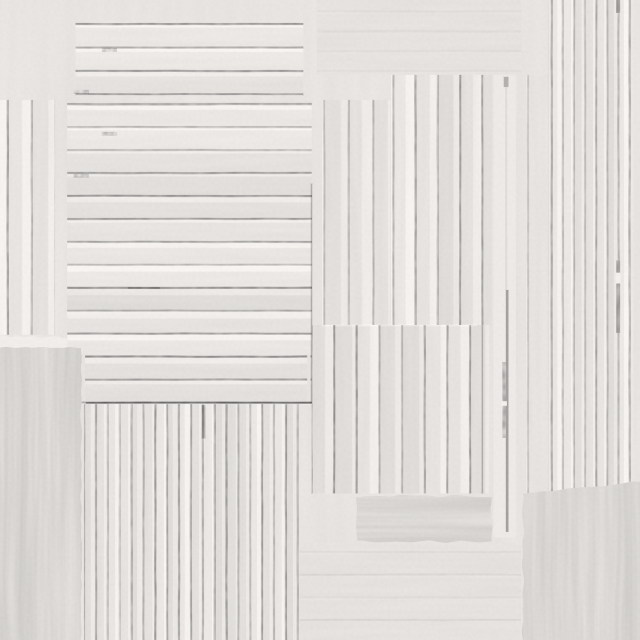
This texture is drawn by a three.js fragment shader. Its source:

```glsl
// A pale relief of whitewashed slat panels, some upright and some level,
// patched with grey wood. Each panel is a masked box holding a repeated
// groove with hashed tone and depth; gradient noise adds grain and wear.
varying vec2 vUv;

float hash(float n) {
  return fract(sin(n * 12.9898 + 4.1) * 4375.85);
}

vec2 gradient(vec2 cell) {
  float angle = 6.2832 * hash(dot(cell, vec2(1.37, 7.91)));
  return vec2(cos(angle), sin(angle));
}

float noise(vec2 p) {
  vec2 i = floor(p), f = fract(p);
  vec2 w = f * f * f * (f * (f * 6.0 - 15.0) + 10.0);
  vec2 e = vec2(1.0, 0.0);
  float low = mix(dot(gradient(i), f), dot(gradient(i + e), f - e), w.x);
  float high = mix(dot(gradient(i + e.yx), f - e.yx), dot(gradient(i + 1.0), f - 1.0), w.x);
  return mix(low, high, w.y);
}

// Soft rectangle; area holds left, bottom, right, top.
float box(vec2 p, vec4 area) {
  vec2 d = min(p - area.xy, area.zw - p);
  return smoothstep(-0.001, 0.001, min(d.x, d.y));
}

// Upright slats; row holds first groove, pitch, groove depth and strip width.
float slats(float tone, vec2 p, vec4 area, vec4 row, float seed) {
  float u = (p.x - row.x) / row.y;
  float k = floor(u + 0.5), plank = floor(u), f = u - plank;
  float across = (u - k) * row.y + 0.0007 * noise(vec2(p.y * 16.0, k + seed + 0.5));
  float wear = 0.95 + 0.4 * noise(vec2(p.y * 70.0, k * 3.0 + 0.4));
  float depth = row.z * mix(0.5, 1.0, hash(k * 1.7 + seed + 3.0)) * wear;
  float groove = 1.0 - smoothstep(0.0005, 0.0028, abs(across));

  // Flat plank with a paler strip before its groove
  float start = 1.0 - row.w * mix(0.4, 1.0, hash(plank * 3.1 + seed));
  float strip = smoothstep(start - 0.03, start + 0.05, f);
  float shade = 0.05 * (hash(plank * 2.3 + seed) - 0.5) + 0.01 * (f - 0.5) + 0.042 * strip;
  shade = 0.897 + min(row.z * 3.5, 1.0) * shade + 0.014 * noise(p * vec2(110.0, 7.0));
  return mix(tone, shade - depth * groove, box(p, area));
}

float levelSlats(float tone, vec2 p, vec4 area, vec4 row, float seed) {
  return slats(tone, p.yx, area.yxwz, row, seed);
}

// Grey timber with upright grain and a chipped outline.
float wood(float tone, vec2 p, vec4 area, float seed) {
  vec2 q = p + seed;
  float warp = 0.005 * noise(q * vec2(14.0, 6.0));
  float grain = noise(vec2((q.x + warp) * 75.0, q.y * 2.5));
  grain += 0.6 * noise(vec2((q.x + warp) * 190.0, q.y * 7.0));
  float shade = 0.85 + 0.045 * grain + 0.04 * noise(q * vec2(20.0, 1.5));
  vec2 chip = 0.004 * vec2(noise(q.yx * 38.0), noise(q * vec2(42.0, 9.0)));
  return mix(tone, shade, box(p + chip, area));
}

void main() {
  vec2 p = vUv;
  float tone = 0.903 + 0.014 * noise(p * vec2(60.0, 3.0)) + 0.014 * noise(p * 5.0);

  // Faint level boards above and below the centre
  tone = levelSlats(tone, p, vec4(0.495, 0.884, 0.814, 1.01), vec4(0.889, 0.031, 0.035, 0.2), 2.0);
  tone = levelSlats(tone, p, vec4(0.468, -0.01, 0.814, 0.152), vec4(0.031, 0.0355, 0.05, 0.2), 5.0);

  // Large louvre and its narrower top
  tone = levelSlats(tone, p, vec4(0.105, 0.368, 0.487, 0.841), vec4(0.371, 0.03586, 0.31, 0.35), 11.0);
  tone = levelSlats(tone, p, vec4(0.118, 0.851, 0.474, 0.966), vec4(0.8525, 0.0366, 0.31, 0.35), 14.0);
  tone = mix(tone, 0.9, box(p, vec4(0.104, 0.374, 0.133, 0.447)));
  tone = mix(tone, 0.9, box(p, vec4(0.48, 0.374, 0.4853, 0.447)));
  tone -= 0.2 * box(p, vec4(0.4855, 0.37, 0.488, 0.713));

  // Chips along the left side of the louvre
  for (int i = 0; i < 4; i++) {
    float n = float(i);
    vec2 c = vec2(mix(0.171, 0.127, mod(n, 2.0)), 0.922 - 0.0655 * n);
    float ragged = 0.6 + 0.9 * noise(p * 130.0 + n);
    tone -= 0.2 * ragged * box(p, vec4(c - vec2(0.012, 0.003), c + vec2(0.012, 0.003)));
  }
  tone -= 0.15 * box(p, vec4(0.2, 0.549, 0.25, 0.551));

  // Upright slats at the left, lower left and centre
  tone = slats(tone, p, vec4(-0.01, 0.477, 0.086, 0.844), vec4(0.012, 0.0375, 0.3, 0.5), 21.0);
  tone = slats(tone, p, vec4(0.131, -0.01, 0.467, 0.3685), vec4(0.15, 0.01854, 0.28, 0.55), 27.0);
  tone = slats(tone, p, vec4(0.503, 0.492, 0.61, 0.844), vec4(0.5065, 0.0384, 0.25, 0.6), 32.0);
  tone = slats(tone, p, vec4(0.611, 0.492, 0.768, 0.883), vec4(0.6145, 0.0348, 0.28, 0.5), 38.0);
  tone = slats(tone, p, vec4(0.487, 0.229, 0.764, 0.492), vec4(0.522, 0.0354, 0.28, 0.5), 43.0);
  tone -= 0.2 * box(p, vec4(0.7525, 0.229, 0.755, 0.492));
  tone += 0.035 * box(p, vec4(0.503, 0.49, 0.745, 0.493));
  tone -= 0.22 * box(p, vec4(0.134, 0.369, 0.487, 0.372));
  tone -= 0.2 * box(p, vec4(0.315, 0.315, 0.321, 0.367));

  // Tall right bank
  tone = slats(tone, p, vec4(0.822, 0.229, 0.856, 0.883), vec4(0.825, 0.06, 0.24, 0.3), 47.0);
  tone = slats(tone, p, vec4(0.856, 0.229, 0.99, 1.01), vec4(0.862, 0.0174, 0.28, 0.55), 53.0);
  float slit = box(p, vec4(0.963, 0.48, 0.969, 0.593)) + box(p, vec4(0.963, 0.98, 0.969, 1.01));
  tone = mix(tone, 0.65 + 0.2 * noise(p * vec2(90.0, 45.0)), slit);
  tone = mix(tone, 0.95, box(p, vec4(0.962, 0.557, 0.97, 0.574)));

  // Bright upright with its long dark slot and a nick at the top
  tone = mix(tone, 0.925, box(p, vec4(0.771, 0.16, 0.806, 0.883)));
  tone = mix(tone, 0.87, box(p, vec4(0.7895, 0.547, 0.7925, 0.88)));
  tone = mix(tone, 0.7, box(p, vec4(0.787, 0.864, 0.7945, 0.88)));
  tone = mix(tone, 0.64, box(p, vec4(0.7903, 0.169, 0.7945, 0.547)));
  tone = mix(tone, 0.72 + 0.25 * noise(p * vec2(90.0, 60.0)), box(p, vec4(0.785, 0.316, 0.7905, 0.434)));
  tone = mix(tone, 0.95, box(p, vec4(0.783, 0.366, 0.792, 0.373)));

  // Timber patches and the pale chipped rim at the left
  tone = mix(tone, 0.94, box(p + 0.005 * noise(p * 45.0), vec4(-0.01, 0.455, 0.105, 0.474)));
  tone = wood(tone, p, vec4(-0.02, -0.02, 0.127, 0.457), 3.0);
  tone = wood(tone, p, vec4(0.817, -0.02, 1.02, 0.229 + 0.1 * max(p.x - 0.817, 0.0)), 7.0);
  tone = wood(tone, p.yx, vec4(0.154, 0.557, 0.225, 0.768), 9.0);

  // Paint tooth and warm white tint
  tone += 0.012 * noise(p * 190.0);
  gl_FragColor = vec4(tone * vec3(1.0, 0.988, 0.972) + vec3(0.0, 0.001, 0.004), 1.0);
}
```
